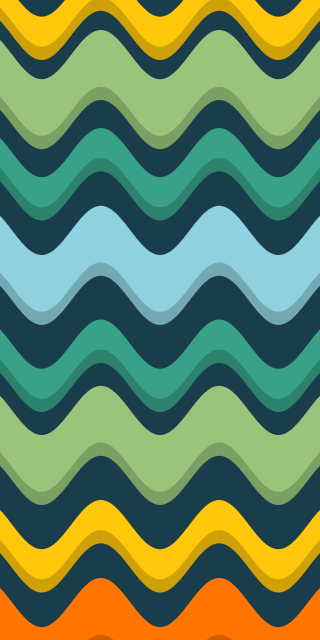
A Shadertoy shader for this pattern:

```glsl
const float TAU = 6.2831853;

// Lengths are fractions of the canvas height
const float WAVE_PERIOD = 0.1849;
const float WAVE_AMPLITUDE = 0.0384;
const float THIN_BODY = 0.0469;
const float THICK_BODY = 0.0885;
const float SHADOW_DEPTH = 0.0208;
const float SHADOW_TONE = 0.81;

const vec3 NAVY = vec3(0.10, 0.24, 0.30);
const vec3 YELLOW = vec3(1.00, 0.78, 0.04);
const vec3 GREEN = vec3(0.60, 0.77, 0.48);
const vec3 TEAL = vec3(0.22, 0.63, 0.53);
const vec3 BLUE = vec3(0.56, 0.82, 0.87);
const vec3 ORANGE = vec3(1.00, 0.46, 0.00);

// Bands from top to bottom: crest height below the canvas top, and colour
const int BAND_COUNT = 8;
const float BAND_TOP[BAND_COUNT] = float[](
    -0.0508, 0.0469, 0.2, 0.3216, 0.4993, 0.6029, 0.7813, 0.903);
const vec3 BAND_COLOR[BAND_COUNT] = vec3[](
    YELLOW, GREEN, TEAL, BLUE, TEAL, GREEN, YELLOW, ORANGE);

// Antialiased coverage of the strip between two depths
float strip(float depth, float top, float bottom, float pixel) {
    float inside = min(depth - top, bottom - depth);
    return clamp(inside / pixel + 0.5, 0.0, 1.0);
}

void mainImage(out vec4 fragColor, in vec2 fragCoord) {
    float x = (fragCoord.x - 0.5 * iResolution.x) / iResolution.y;
    float y = 1.0 - fragCoord.y / iResolution.y;

    // Straighten the wave: crests sit at zero offset, a trough at the centre
    float phase = TAU * x / WAVE_PERIOD;
    float depth = y - WAVE_AMPLITUDE * (1.0 + cos(phase));

    // Pixel footprint across the sloping edge
    float slope = WAVE_AMPLITUDE * TAU / WAVE_PERIOD * sin(phase);
    float pixel = length(vec2(1.0, slope)) / iResolution.y;

    // Each body lies over its own darker lower rim; thin and thick alternate
    vec3 color = NAVY;
    for (int i = 0; i < BAND_COUNT; i++) {
        float top = BAND_TOP[i];
        float bottom = top + (i % 2 == 0 ? THIN_BODY : THICK_BODY);
        vec3 body = BAND_COLOR[i];
        float rim = strip(depth, top + SHADOW_DEPTH, bottom + SHADOW_DEPTH, pixel);
        color = mix(color, body * SHADOW_TONE, rim);
        color = mix(color, body, strip(depth, top, bottom, pixel));
    }

    fragColor = vec4(color, 1.0);
}
```
